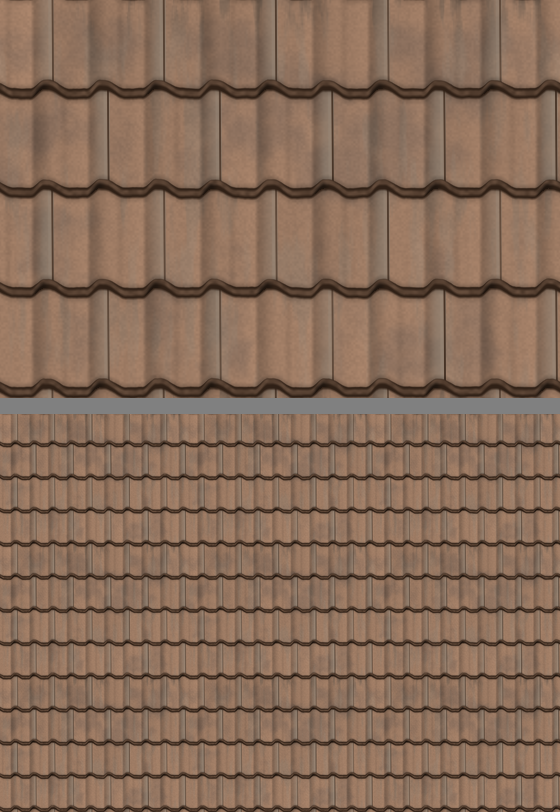
Top: one tile. Bottom: repeated 3 by 3.
Reproduce this texture procedurally as a Shadertoy shader.

```glsl
// Weathered clay roof: staggered courses of double-roll tiles with wavy lips.
// Each course is cut by a periodic wave; rolls, joints and lips are shaded
// from the position inside the tile, and wrapping noise adds the wear.

#define TILES 5.0          // tiles across
#define COURSES 4.0        // courses down, even so that the stagger wraps
#define JOINT_PHASE 0.97   // joint position within a half tile
#define LIP_BASE 0.022     // height of the lip's lower edge in a course
#define LIP_HEIGHT 0.090   // thickness of the lip
#define WAVE_HEIGHT 0.085  // rise of the lip over a roll
#define JOINT_WIDTH 0.015  // half width of a joint, in half tiles
#define CREASE_DEPTH 0.19  // darkening beside each roll
#define WEAR 0.75          // amount of grey weathering

const vec3 CLAY = vec3(0.615, 0.480, 0.388);
const vec3 WORN = vec3(0.520, 0.420, 0.355);
const vec3 DUST = vec3(0.560, 0.510, 0.455);
const vec3 LIP = vec3(0.390, 0.295, 0.230);
const vec3 GAP = vec3(0.185, 0.125, 0.085);

float hash(vec2 p) {
    return fract(sin(dot(p, vec2(127.1, 311.7))) * 43758.5453);
}

// Value noise that wraps over the canvas
float noise(vec2 uv, vec2 cells) {
    vec2 p = uv * cells, i = floor(p), f = fract(p);
    f = f * f * (3.0 - 2.0 * f);
    vec2 a = mod(i, cells), b = mod(i + 1.0, cells);
    return mix(mix(hash(a), hash(vec2(b.x, a.y)), f.x),
               mix(hash(vec2(a.x, b.y)), hash(b), f.x), f.y);
}

float fbm(vec2 uv, vec2 cells) {
    float sum = 0.0, amp = 0.5;
    for (int k = 0; k < 4; k++) {
        sum += amp * noise(uv, cells);
        cells *= 2.0;
        amp *= 0.5;
    }
    return sum / 0.9375;
}

// Roll profile: flat pan, steep rise, rounded crown, slower fall
float rollProfile(float u) {
    float q = fract(u - 0.52);
    return smoothstep(0.02, 0.27, q) * (1.0 - smoothstep(0.34, 0.72, q));
}

void mainImage(out vec4 fragColor, in vec2 fragCoord) {
    vec2 uv = fragCoord / iResolution.xy;
    float u = uv.x * TILES * 2.0;
    float aaX = TILES * 2.0 / iResolution.x;
    float aaY = COURSES / iResolution.y;

    // Course and height within it, measured from the wavy lower edge
    float roll = rollProfile(u);
    float wobble = (fbm(uv, vec2(40.0, 12.0)) - 0.5) * 0.025;
    float v = uv.y * COURSES - LIP_BASE - WAVE_HEIGHT * roll - wobble;
    float course = floor(v);
    float h = v - course;

    // Tile and position across it: 0 to 2, one unit per roll
    float s = u - JOINT_PHASE + 1.0 - mod(course, 2.0);
    float t = mod(s, 2.0);
    vec2 id = mod(vec2(floor(s * 0.5), course), vec2(TILES, COURSES));
    float tone = hash(id + 3.7);
    float age = hash(id + 19.3);

    // Clay with soft patches, streaks and grain
    float patches = fbm(uv, vec2(14.0, 9.0));
    float streaks = fbm(uv, vec2(50.0, 6.0));
    float topCourse = step(COURSES - 1.5, id.y);
    float wear = smoothstep(0.42, 0.78, patches + 0.12 * (age - 0.5) + 0.06 * topCourse);
    vec3 color = mix(CLAY, WORN, WEAR * wear);
    color = mix(color, DUST, 0.30 * smoothstep(0.48, 0.75, streaks));
    color *= 0.97 + 0.06 * tone;
    color *= 1.0 + 0.07 * (noise(uv, vec2(256.0, 182.0)) - 0.5);
    float stain = smoothstep(0.50, 0.72, streaks) * smoothstep(0.45, 0.9, h);
    color *= 1.0 - (0.05 + 0.10 * topCourse) * stain;

    // Creases: sharp on the pan side, fading over the roll
    float p = fract(t);
    float crease = smoothstep(0.57, 0.66, p) * (1.0 - smoothstep(0.66, 1.0, p));
    color *= 1.0 - CREASE_DEPTH * crease * (0.75 + 0.5 * patches);
    color *= 1.0 + 0.035 * smoothstep(0.30, 0.55, p) * (1.0 - smoothstep(0.56, 0.62, p));
    color *= 1.0 - 0.06 * smoothstep(0.10, 0.0, abs(p - 0.18)) * step(1.0, t);

    // Dusty cover strip and dark joint at the tile's right side
    float strip = smoothstep(1.62, 1.88, t);
    color = mix(color, DUST, strip * (0.30 + 0.35 * age));
    float jointAt = 1.965 + 0.015 * (tone - 0.5) + 0.012 * (0.5 - h);
    float rim = 1.0 - smoothstep(0.015, 0.05, abs(t - jointAt + 0.045));
    color = mix(color, DUST * 1.06, 0.35 * rim);
    float joint = 1.0 - smoothstep(JOINT_WIDTH - aaX * 0.5, JOINT_WIDTH + aaX * 0.7, abs(t - jointAt));
    color = mix(color, GAP * 1.25, joint * (0.55 + 0.40 * age));

    // Shade above the lip and under the course overhead
    color *= 1.0 - 0.16 * (1.0 - smoothstep(LIP_HEIGHT, LIP_HEIGHT + 0.06, h));
    color *= 1.0 - 0.14 * smoothstep(0.91, 0.99, h);
    color = mix(color, GAP, smoothstep(0.975 - aaY, 1.0, h));

    // Rounded lip: brown face between two dark edges, sooty at the overlap
    float face = h / LIP_HEIGHT;
    float middle = mix(0.43, 0.70, roll);
    float lit = 1.0 - smoothstep(0.08, 0.48, abs(face - middle));
    float grit = noise(uv, vec2(120.0, 90.0));
    vec3 lipColor = mix(GAP, LIP, lit * (0.55 + 0.50 * grit));
    float soot = smoothstep(1.58, 1.70, t) * (1.0 - smoothstep(1.80, 1.95, t));
    lipColor *= 1.0 - 0.35 * soot * (1.0 - smoothstep(0.4, 0.9, face));
    float onLip = 1.0 - smoothstep(LIP_HEIGHT - aaY, LIP_HEIGHT + aaY, h);
    color = mix(color, lipColor, onLip);

    fragColor = vec4(color, 1.0);
}
```
